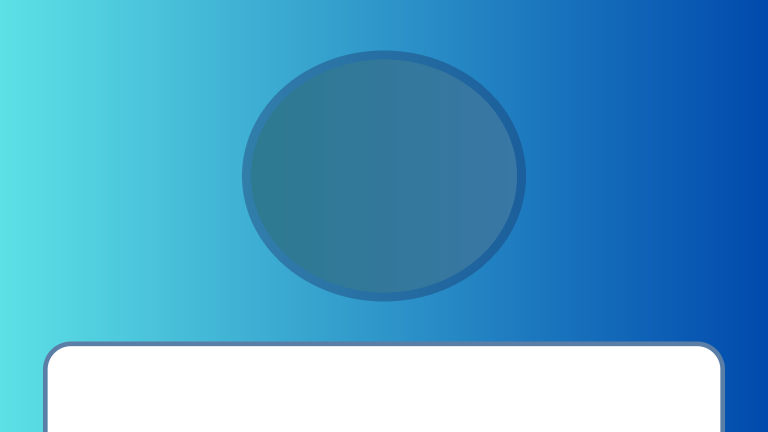
Reproduce this background procedurally as a Shadertoy shader.

```glsl
// A cyan-to-blue horizontal gradient behind a ringed, muted oval and a white
// card with rounded top corners that rises from the lower edge.
// Shapes are signed distances in units of canvas height, blended in layers.

const vec3 SKY_LEFT    = vec3(0.363, 0.882, 0.902);
const vec3 SKY_RIGHT   = vec3(0.000, 0.290, 0.678);
const vec3 RING_LEFT   = vec3(0.195, 0.495, 0.670);
const vec3 RING_RIGHT  = vec3(0.105, 0.370, 0.610);
const vec3 OVAL_LEFT   = vec3(0.175, 0.478, 0.565);
const vec3 OVAL_RIGHT  = vec3(0.225, 0.465, 0.650);
const vec3 CARD_BORDER = vec3(0.355, 0.495, 0.650);
const vec3 CARD_FILL   = vec3(1.0);

const float OVAL_HEIGHT  = 0.5926;               // centre above the lower edge
const vec2  OVAL_RADII   = vec2(0.3287, 0.2905); // outer edge of the ring
const float RING_WIDTH   = 0.0208;
const float CARD_HALF    = 0.7894;               // half width with border
const float CARD_TOP     = 0.2095;
const float CARD_DEPTH   = 0.6;                  // extends below the canvas
const float CARD_CORNER  = 0.065;
const float BORDER_WIDTH = 0.0108;

// First-order distance to an axis-aligned ellipse.
float ellipseDistance(vec2 p, vec2 radii) {
    float k = length(p / radii);
    float slope = length(p / (radii * radii));
    return k * (k - 1.0) / max(slope, 1e-4);
}

float roundedBoxDistance(vec2 p, vec2 halfSize, float corner) {
    vec2 q = abs(p) - halfSize + corner;
    return length(max(q, 0.0)) + min(max(q.x, q.y), 0.0) - corner;
}

// Coverage of a shape, smoothed over one pixel.
float coverage(float distanceToEdge) {
    return clamp(0.5 - distanceToEdge * iResolution.y, 0.0, 1.0);
}

void mainImage(out vec4 fragColor, in vec2 fragCoord) {
    vec2 p = fragCoord / iResolution.y;
    p.x -= 0.5 * iResolution.x / iResolution.y;

    // Background gradient
    vec3 color = mix(SKY_LEFT, SKY_RIGHT, fragCoord.x / iResolution.x);

    // Oval and its ring, each with its own horizontal gradient
    vec2 ovalPoint = p - vec2(0.0, OVAL_HEIGHT);
    float across = clamp(0.5 + 0.5 * ovalPoint.x / OVAL_RADII.x, 0.0, 1.0);
    float ring = coverage(ellipseDistance(ovalPoint, OVAL_RADII));
    float oval = coverage(ellipseDistance(ovalPoint, OVAL_RADII - RING_WIDTH));
    color = mix(color, mix(RING_LEFT, RING_RIGHT, across), ring);
    color = mix(color, mix(OVAL_LEFT, OVAL_RIGHT, across), oval);

    // Card and border
    vec2 cardPoint = p - vec2(0.0, CARD_TOP - CARD_DEPTH);
    float card = roundedBoxDistance(cardPoint, vec2(CARD_HALF, CARD_DEPTH), CARD_CORNER);
    color = mix(color, CARD_BORDER, coverage(card));
    color = mix(color, CARD_FILL, coverage(card + BORDER_WIDTH));

    fragColor = vec4(color, 1.0);
}
```
